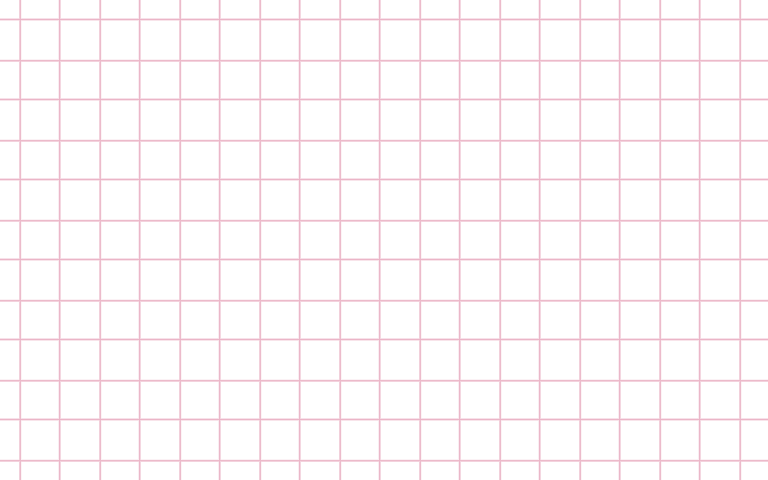
This pattern is drawn by a Shadertoy shader. Its source:

```glsl
const float TILES_DOWN = 6.0;                  // each tile holds two lines per axis
const vec2 FIRST_LINE = vec2(0.2525, 0.2405);  // line positions within a tile
const vec2 SECOND_LINE = vec2(0.7460, 0.7565);
const float LINE_RADIUS = 0.0036;              // soft radius, in canvas heights
const vec3 PAPER = vec3(1.0);
const vec3 INK = vec3(0.92, 0.71, 0.78);

// Distance per axis to the nearest repeat of a line, in tiles
vec2 lineDistance(vec2 tilePos, vec2 linePos) {
    return abs(fract(tilePos - linePos + 0.5) - 0.5);
}

void mainImage(out vec4 fragColor, in vec2 fragCoord) {
    vec2 tilePos = fragCoord / iResolution.y * TILES_DOWN;

    // Unevenly paired lines on both axes
    vec2 dist = min(lineDistance(tilePos, FIRST_LINE),
                    lineDistance(tilePos, SECOND_LINE)) / TILES_DOWN;

    // Soft profile, never narrower than one pixel; fade keeps the ink constant
    float radius = max(LINE_RADIUS, 1.0 / iResolution.y);
    float fade = LINE_RADIUS / radius;
    vec2 ink = fade * (1.0 - smoothstep(vec2(0.0), vec2(radius), dist));

    fragColor = vec4(mix(PAPER, INK, max(ink.x, ink.y)), 1.0);
}
```
